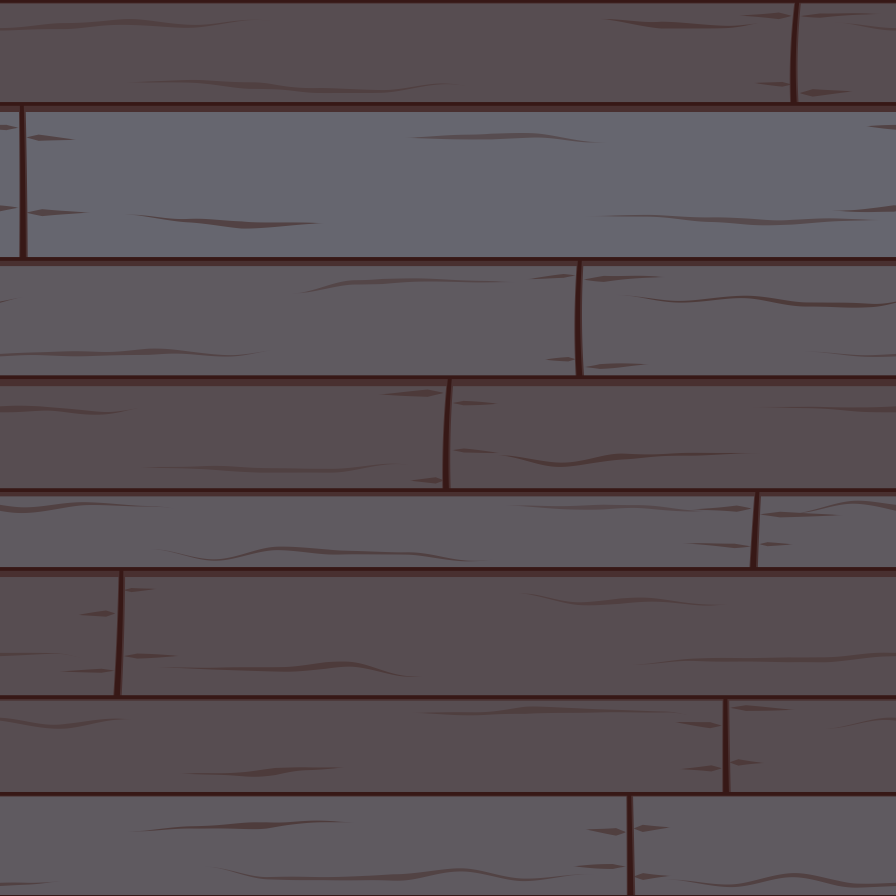
Give the GLSL for this texture, as a Shadertoy shader.

```glsl
const int ROWS = 8;
const vec3 RED_WOOD = vec3(0.342, 0.302, 0.318);
const vec3 BLUE_WOOD = vec3(0.400, 0.400, 0.435);
const vec3 GRAIN = vec3(0.280, 0.190, 0.180);
const vec3 BEVEL = vec3(0.285, 0.190, 0.190);
const vec3 GAP = vec3(0.215, 0.095, 0.085);

// Per-row layout, listed from the top down
const float EDGE[9] = float[9](0.001, 0.116, 0.289, 0.421, 0.547, 0.635, 0.778, 0.886, 1.001);
const float JOINT[8] = float[8](0.888, 0.025, 0.647, 0.500, 0.843, 0.133, 0.810, 0.703);
const float TONE[8] = float[8](0.0, 1.0, 0.5, 0.0, 0.5, 0.0, 0.0, 0.5);
const float BEVEL_DEPTH[8] = float[8](0.003, 0.009, 0.008, 0.010, 0.007, 0.009, 0.004, 0.003);

float hash(vec2 p) {
    vec3 q = fract(p.xyx * vec3(0.1031, 0.1030, 0.0973));
    q += dot(q, q.yzx + 33.33);
    return fract((q.x + q.y) * q.z);
}

float noise(float x, float seed) {
    float cell = floor(x);
    float f = fract(x);
    return mix(hash(vec2(cell, seed)), hash(vec2(cell + 1.0, seed)), f * f * (3.0 - 2.0 * f));
}

// Coverage of a band, fading out when thinner than a pixel
float band(float dist, float radius, float px) {
    return clamp((radius - abs(dist)) / px + 0.5, 0.0, 1.0) * min(1.0, 2.0 * radius / px);
}

// Wavy stroke from x = 0 to len, thickest at the fraction peak
float stroke(vec2 p, float len, float radius, float peak, float wave, float seed, float px) {
    float t = p.x / len;
    float taper = clamp(min(t / peak, (1.0 - t) / (1.0 - peak)), 0.0, 1.0);
    float bend = wave * (noise(p.x * 14.0, seed) - 0.5);
    float swell = 0.6 + 0.7 * noise(p.x * 22.0, seed + 7.0);
    return band(p.y - bend, radius * taper * swell, px);
}

// Long grain lines, spread along the plank in alternating lanes
float longGrain(float u, float v, float height, float row, float px) {
    float cover = 0.0;
    for (int i = 0; i < 3; i++) {
        float seed = row * 17.0 + float(i) * 5.0 + 3.0;
        float len = mix(0.18, 0.44, hash(vec2(seed, 1.0)));
        float center = (float(i) + 0.5) / 3.0 + 0.14 * (hash(vec2(seed, 2.0)) - 0.5);
        float start = clamp(center - 0.5 * len, 0.04, 0.96 - len);
        float lane = mod(float(i) + row, 2.0) < 0.5 ? 0.27 : 0.76;
        lane += 0.18 * (hash(vec2(seed, 3.0)) - 0.5);
        float peak = mix(0.3, 0.7, hash(vec2(seed, 4.0)));
        float strength = mix(0.4, 0.75, hash(vec2(seed, 5.0)));
        vec2 p = vec2(u - start, (v - lane) * height);
        cover = max(cover, strength * stroke(p, len, 0.0034, peak, 0.016, seed, px));
    }
    return cover;
}

// Short cracks running out from both sides of a joint
float jointCracks(float x, float v, float height, float row, float px) {
    float cover = 0.0;
    for (int i = 0; i < 4; i++) {
        float seed = row * 23.0 + float(i) * 7.0 + 200.0;
        float side = i < 2 ? 1.0 : -1.0;
        float len = mix(0.035, 0.095, hash(vec2(seed, 1.0)));
        float lane = mix(0.25, 0.78, mod(float(i), 2.0));
        lane += 0.26 * (hash(vec2(seed, 2.0)) - 0.5);
        vec2 p = vec2(side * x - 0.004, (v - lane) * height);
        cover = max(cover, 0.65 * stroke(p, len, 0.0033, 0.25, 0.006, seed, px));
    }
    return cover;
}

void mainImage(out vec4 fragColor, in vec2 fragCoord) {
    vec2 uv = fragCoord / iResolution.xy;
    float px = 1.0 / min(iResolution.x, iResolution.y);
    float y = 1.0 - uv.y;

    int row = 0;
    for (int i = 1; i < ROWS; i++) if (y >= EDGE[i]) row = i;
    float id = float(row);
    float top = EDGE[row];
    float height = EDGE[row + 1] - top;
    float v = (y - top) / height;

    // Plank and grain
    float u = fract(uv.x - JOINT[row]);
    float x = fract(u + 0.5) - 0.5;
    vec3 color = mix(RED_WOOD, BLUE_WOOD, TONE[row]);
    float grain = max(longGrain(u, v, height, id, px), jointCracks(x, v, height, id, px));
    color = mix(color, GRAIN, grain);

    // Bevel under the upper gap
    color = mix(color, BEVEL, band(y - top, BEVEL_DEPTH[row], px));

    // Slightly tilted and bowed end joint
    float tilt = mix(-0.005, 0.003, hash(vec2(id, 41.0))) * (v - 0.5);
    float bow = 0.005 * (hash(vec2(id, 43.0)) - 0.5) * 4.0 * v * (1.0 - v);
    float jointDist = x - tilt - bow;
    float jointRadius = mix(0.0022, 0.0032, clamp(v, 0.0, 1.0));
    color = mix(color, BEVEL, band(jointDist - 0.0005, jointRadius + 0.0015, px));
    color = mix(color, GAP, band(jointDist, jointRadius, px));

    // Gaps between rows
    float gapDist = min(abs(y - top), abs(y - EDGE[row + 1]));
    color = mix(color, GAP, band(gapDist, 0.0021, px));

    fragColor = vec4(color, 1.0);
}
```
